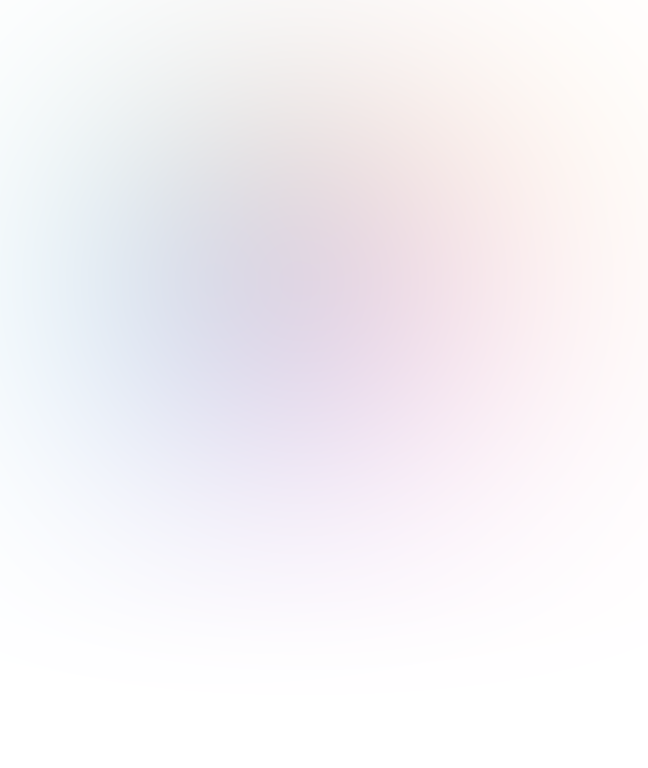
Give the GLSL for this background, as a WebGL 2 fragment shader.

```glsl
#version 300 es
precision highp float;
// Soft pastel haze on white: three overlapping glows that each absorb one colour channel.

uniform vec2 u_resolution;
out vec4 outColor;

// Lengths are fractions of the canvas height; the origin is at the lower left.
const vec3 PAPER = vec3(1.0);

// Glow centres (x, y) and the strongest absorption of red, green and blue.
const vec2 RED_CENTER   = vec2(0.280, 0.635);
const vec2 GREEN_CENTER = vec2(0.389, 0.635);
const vec2 BLUE_CENTER  = vec2(0.404, 0.733);
const vec3 ABSORPTION   = vec3(0.140, 0.160, 0.118);

// Falloff widths: x = left, y = right, z = down, w = up.
const vec4 RED_SPREAD   = vec4(0.202, 0.206, 0.215, 0.208);
const vec4 GREEN_SPREAD = vec4(0.211, 0.232, 0.232, 0.208);
const vec4 BLUE_SPREAD  = vec4(0.207, 0.267, 0.234, 0.176);

// Heights between which the haze clears towards the bottom.
const float CLEAR_BELOW = 0.04;
const float HAZE_ABOVE  = 0.24;

// Gaussian glow with a separate width on each side of its centre.
float lopsidedGlow(vec2 p, vec2 center, vec4 spread) {
    vec2 offset = p - center;
    vec2 width = mix(spread.xz, spread.yw, step(0.0, offset));
    vec2 scaled = offset / width;
    return exp(-0.5 * dot(scaled, scaled));
}

void main() {
    vec2 p = gl_FragCoord.xy / u_resolution.y;

    // The offset centres shift the hue around the violet core.
    vec3 glow = vec3(
        lopsidedGlow(p, RED_CENTER, RED_SPREAD),
        lopsidedGlow(p, GREEN_CENTER, GREEN_SPREAD),
        lopsidedGlow(p, BLUE_CENTER, BLUE_SPREAD));

    // Let the lower edge dissolve into plain paper.
    glow *= smoothstep(CLEAR_BELOW, HAZE_ABOVE, p.y);

    outColor = vec4(PAPER - ABSORPTION * glow, 1.0);
}
```
